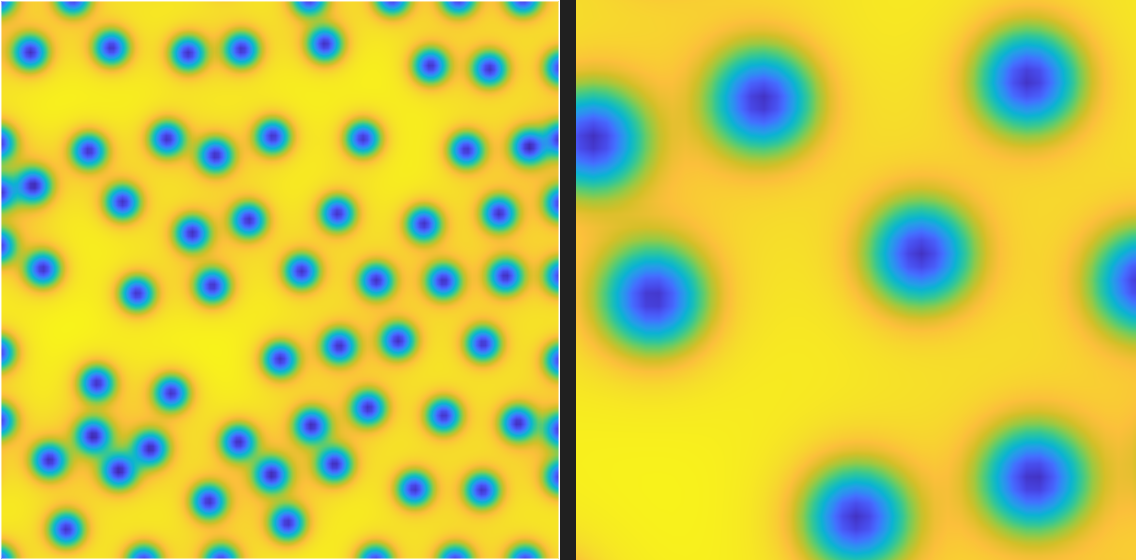
Left: the whole. Right: its middle third, enlarged.
This pattern is drawn by a Shadertoy shader. Its source:

```glsl
// Reaction-diffusion spots: blue dots with green and orange halos on a yellow field.
#define COLUMNS 7.5     // lattice columns across the canvas
#define ROWS 8.0        // lattice rows up the canvas
#define WARP 0.12       // smooth displacement of the lattice
#define WARP_FREQ 3.3   // warp cells across the canvas
#define JITTER 0.012    // random offset of each spot
#define SNAP 0.05       // spots closer than this stick to the border
#define CORE 0.0268     // radius of the spot core
#define HALO 0.072      // radius of the faint halo
#define HALO_DEPTH 0.08 // strength of the halo
#define MESH 128.0      // cells of the simulation grid
#define FRAME 0.0026    // width of the pale frame

const vec3 FRAME_COLOR = vec3(1.0);

// Colour ramp from deep blue through teal and orange to yellow
const vec3 RAMP[16] = vec3[16](
    vec3(0.242, 0.150, 0.660), vec3(0.265, 0.214, 0.794),
    vec3(0.280, 0.283, 0.905), vec3(0.281, 0.360, 0.972),
    vec3(0.259, 0.443, 0.999), vec3(0.185, 0.546, 0.954),
    vec3(0.142, 0.621, 0.903), vec3(0.043, 0.697, 0.827),
    vec3(0.100, 0.745, 0.720), vec3(0.210, 0.780, 0.580),
    vec3(0.390, 0.800, 0.410), vec3(0.620, 0.786, 0.250),
    vec3(0.830, 0.748, 0.155), vec3(0.985, 0.750, 0.230),
    vec3(0.963, 0.870, 0.165), vec3(0.977, 0.984, 0.080));

vec3 rampColor(float level) {
    float t = clamp(level, 0.0, 1.0) * 15.0;
    int i = min(int(t), 14);
    return mix(RAMP[i], RAMP[i + 1], t - float(i));
}

// Random pair in -1..1
vec2 hash2(vec2 p) {
    vec3 q = fract(p.xyx * vec3(0.1031, 0.1030, 0.0973));
    q += dot(q, q.yzx + 33.33);
    return 2.0 * fract((q.xx + q.yz) * q.zy) - 1.0;
}

float gradientNoise(vec2 p) {
    vec2 i = floor(p), f = fract(p);
    vec2 u = f * f * f * (f * (f * 6.0 - 15.0) + 10.0);
    vec2 e = vec2(0.0, 1.0);
    return mix(
        mix(dot(hash2(i), f), dot(hash2(i + e.yx), f - e.yx), u.x),
        mix(dot(hash2(i + e.xy), f - e.xy), dot(hash2(i + 1.0), f - 1.0), u.x),
        u.y);
}

// Spot position: warped, jittered hexagonal lattice that sticks to the border
vec2 spotCenter(vec2 id) {
    vec2 p = vec2(id.x + 0.5 * mod(id.y, 2.0), id.y) / vec2(COLUMNS, ROWS);
    vec2 w = p * WARP_FREQ + 20.0;
    p += WARP * vec2(gradientNoise(w), gradientNoise(w + 37.4));
    p += JITTER * hash2(id + 71.0);
    vec2 side = step(0.5, p);
    vec2 border = side + (2.0 * side - 1.0) * 0.004;
    return mix(p, border, step(abs(p - side), vec2(SNAP)));
}

// Concentration, sampled at the four mesh corners and interpolated
float concentration(vec2 p) {
    vec2 cell = floor(p * MESH), f = fract(p * MESH);
    vec2 nearest = floor(p * vec2(COLUMNS, ROWS) + 0.5);
    vec4 level = vec4(1.0);
    for (int j = -2; j <= 2; j++) {
        for (int i = -2; i <= 2; i++) {
            vec2 d = cell / MESH - spotCenter(nearest + vec2(i, j));
            vec4 dx = d.x + vec4(0.0, 1.0, 0.0, 1.0) / MESH;
            vec4 dy = d.y + vec4(0.0, 0.0, 1.0, 1.0) / MESH;
            vec4 r = sqrt(dx * dx + dy * dy);
            level -= 0.86 * exp(-pow(r / CORE + 1e-4, vec4(1.85)));
            level -= HALO_DEPTH * exp(-r * r / (HALO * HALO));
        }
    }
    vec2 rows = mix(level.xz, level.yw, f.x);
    return mix(rows.x, rows.y, f.y);
}

void mainImage(out vec4 fragColor, in vec2 fragCoord) {
    vec2 p = fragCoord / iResolution.xy;
    vec3 color = rampColor(concentration(p));

    // Thin frame with a smooth inner edge
    vec2 inset = min(p, 1.0 - p);
    float pixel = 1.0 / min(iResolution.x, iResolution.y);
    float inside = clamp((min(inset.x, inset.y) - FRAME) / pixel + 0.5, 0.0, 1.0);
    fragColor = vec4(mix(FRAME_COLOR, color, inside), 1.0);
}
```
